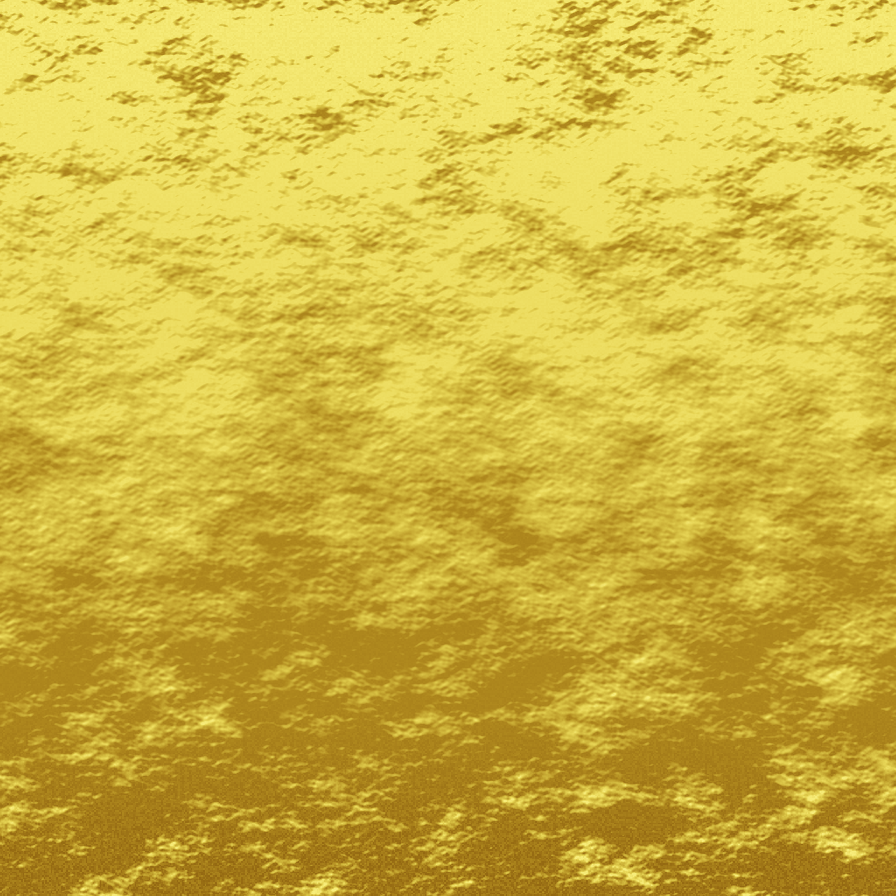
A Shadertoy shader for this texture:

```glsl
// Crinkled gold foil: layered value noise on a diagonal, flattened lattice
// is lit as a relief, then limited between a floor and a ceiling of tone that
// leave dark flecks on bright foil above and bright flecks on dark foil below.

const vec3 GOLD[6] = vec3[6](
    vec3(0.58, 0.41, 0.07), vec3(0.69, 0.54, 0.12), vec3(0.77, 0.65, 0.19),
    vec3(0.84, 0.75, 0.26), vec3(0.91, 0.84, 0.34), vec3(0.97, 0.93, 0.48));

const float CRINKLE_SCALE = 15.0;   // coarsest cells across the canvas
const float FLATTEN = 1.6;          // horizontal stretch of the crinkles
const int   OCTAVES = 5;
const float ROUGHNESS = 0.72;       // strength kept by each finer octave
const vec2  LIGHT_STEP = vec2(0.0015, -0.0032);
const float HEIGHT_GAIN = 2.5;
const float RELIEF_GAIN = 4.5;
const float MID_LEVEL = 0.46;       // canvas height of the middle tone
const float TONE_SLOPE = 1.25;      // brightening from bottom to top
const float CALM_CONTRAST = 0.14;   // contrast at the middle
const float EDGE_CONTRAST = 1.2;    // added contrast toward top and bottom
const float SOFTNESS = 0.06;        // rounding of the tone limits
const float GRAIN_CELLS = 512.0;
const float GRAIN = 0.13;

float hash(vec2 p) {
    return fract(sin(dot(p, vec2(127.1, 311.7))) * 43758.5453);
}

float valueNoise(vec2 p) {
    vec2 cell = floor(p), f = fract(p);
    f = f * f * (3.0 - 2.0 * f);
    float low = mix(hash(cell), hash(cell + vec2(1.0, 0.0)), f.x);
    float high = mix(hash(cell + vec2(0.0, 1.0)), hash(cell + 1.0), f.x);
    return mix(low, high, f.y) - 0.5;
}

// Foil height, centred on zero; the lattice axes run along both diagonals.
float foilHeight(vec2 uv) {
    vec2 p = uv * vec2(1.0, FLATTEN) * CRINKLE_SCALE;
    p = vec2(p.x + p.y, p.y - p.x) * 0.7071;
    float sum = 0.0, strength = 1.0;
    for (int i = 0; i < OCTAVES; i++) {
        sum += strength * valueNoise(p);
        p = p * 1.97 + vec2(17.3, 9.1);
        strength *= ROUGHNESS;
    }
    return sum;
}

float softMin(float a, float b) {
    float h = max(SOFTNESS - abs(a - b), 0.0) / SOFTNESS;
    return min(a, b) - 0.25 * h * h * SOFTNESS;
}

float softMax(float a, float b) {
    return -softMin(-a, -b);
}

vec3 goldRamp(float tone) {
    float x = clamp(tone, 0.0, 1.0) * 5.0;
    int i = min(int(x), 4);
    return mix(GOLD[i], GOLD[i + 1], x - float(i));
}

void mainImage(out vec4 fragColor, in vec2 fragCoord) {
    vec2 uv = fragCoord / iResolution.y;
    float y = uv.y;

    // Height and slope toward the light
    float height = foilHeight(uv);
    float relief = height - foilHeight(uv + LIGHT_STEP);
    float crinkle = HEIGHT_GAIN * height + RELIEF_GAIN * relief;

    // Vertical shading, calm in the middle and harsh at both ends
    float away = y - MID_LEVEL;
    float contrast = CALM_CONTRAST + EDGE_CONTRAST * away * away;
    float tone = 0.5 + TONE_SLOPE * away + contrast * crinkle;

    // Flat areas of the foil
    float ceiling = 0.86 + 0.09 * smoothstep(0.62, 1.0, y)
                  + 0.12 * (1.0 - smoothstep(0.2, 0.55, y));
    float ground = mix(0.08, 0.18, smoothstep(0.0, 0.25, y));
    tone = softMax(softMin(tone, ceiling), ground);

    // Fine speckle, strongest at the lower edge
    float speckle = hash(floor(uv * GRAIN_CELLS) + 0.5) - 0.5;
    float grainAmount = 0.25 + 1.2 * (1.0 - smoothstep(0.0, 0.25, y))
                      + 0.35 * smoothstep(0.75, 1.0, y);
    tone += GRAIN * grainAmount * speckle;

    fragColor = vec4(goldRamp(tone), 1.0);
}
```
